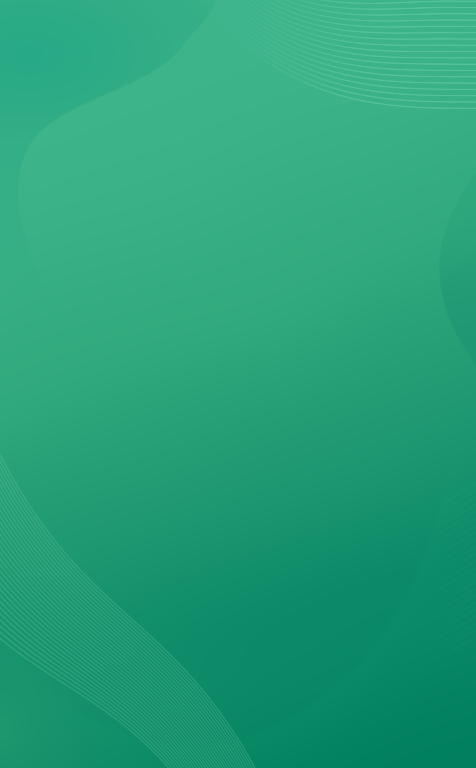
A Shadertoy shader for this background:

```glsl
// Green diagonal gradient with soft curved panels and two bundles of fine wavy lines.

vec2 gradientAt(vec2 cell) {
    float h = fract(sin(dot(cell, vec2(127.1, 311.7))) * 43758.5);
    return vec2(cos(6.2832 * h), sin(6.2832 * h));
}

float gradientNoise(vec2 p) {
    vec2 i = floor(p), f = fract(p);
    vec2 w = f * f * (3.0 - 2.0 * f);
    vec2 e = vec2(1, 0);
    float low = mix(dot(gradientAt(i), f), dot(gradientAt(i + e.xy), f - e.xy), w.x);
    float high = mix(dot(gradientAt(i + e.yx), f - e.yx), dot(gradientAt(i + 1.0), f - 1.0), w.x);
    return mix(low, high, w.y);
}

// Antialiased side of an edge: 1 where d is positive
float inside(float d) {
    float w = fwidth(d);
    return smoothstep(-w, w, d);
}

// Thin lines at whole values of s, from 0 to count
float lineBundle(float s, float count) {
    float d = 0.5 - abs(fract(s) - 0.5);
    float w = fwidth(s);
    float line = 1.0 - smoothstep(0.03, 0.03 + 0.9 * w, d);
    return line * step(-0.4, s) * step(s, count + 0.4);
}

vec3 baseGradient(float t) {
    vec3 c = mix(vec3(0.24, 0.705, 0.54), vec3(0.20, 0.67, 0.50), smoothstep(0.08, 0.42, t));
    c = mix(c, vec3(0.135, 0.61, 0.455), smoothstep(0.37, 0.63, t));
    c = mix(c, vec3(0.04, 0.535, 0.405), smoothstep(0.56, 0.85, t));
    return mix(c, vec3(0.0, 0.495, 0.365), smoothstep(0.84, 1.10, t));
}

void mainImage(out vec4 fragColor, in vec2 fragCoord) {
    // Canvas units, with v measured down from the top
    float u = fragCoord.x / iResolution.x;
    float v = 1.0 - fragCoord.y / iResolution.y;
    vec2 p = vec2(u, v);

    float drift = 0.025 * gradientNoise(p * vec2(3.0, 5.0));
    float tilt = mix(0.24, 0.17, smoothstep(0.45, 0.75, v));
    vec3 color = baseGradient(v + tilt * (u - 0.5) + drift);

    // Upper left panel with a teal glow
    float panelEdge = 0.035 + 0.38 / (1.0 + exp((v - 0.122) / 0.026))
                    + 0.04 * (1.0 - smoothstep(0.0, 0.06, v))
                    + 0.065 * smoothstep(0.25, 0.42, v);
    float panel = inside(panelEdge - u) * (1.0 - smoothstep(0.22, 0.42, v));
    vec2 tealOffset = (p - vec2(0.06, 0.07)) * vec2(4.0, 11.0);
    color = mix(color, vec3(0.19, 0.675, 0.52), 0.6 * panel);
    color = mix(color, vec3(0.13, 0.65, 0.52), 0.65 * panel * exp(-dot(tealOffset, tealOffset)));

    // Right panel, darker toward its foot
    float bulge = inside(u - 0.923 - 5.0 * (v - 0.35) * (v - 0.35));
    color = mix(color, vec3(0.09, 0.57, 0.44), bulge * mix(0.15, 0.5, smoothstep(0.25, 0.45, v)));

    // Large arc along the bottom, faintly lit just outside
    float arc = length((p - vec2(0.40, 0.50)) / vec2(0.56, 0.47)) - 1.0;
    float rim = smoothstep(-0.015, 0.015, arc) * exp(-9.0 * max(arc, 0.0));
    color += vec3(0.008, 0.012, 0.008) * rim * smoothstep(0.55, 0.72, v);

    // Green light in the lower left corner
    float corner = exp(-4.0 * length((p - vec2(0.0, 0.95)) * vec2(1.0, 1.4)));
    color = mix(color, vec3(0.14, 0.62, 0.445), 0.75 * corner);

    // Faint hatching at the lower right
    float hatch = lineBundle((v + 0.35 * u - 0.98) * 110.0, 22.0);
    color += 0.01 * hatch * smoothstep(0.84, 1.0, u);

    // Lower left line bundle between two cubic curves
    float ribbonTop = 0.592 + u * (1.203 + u * (-2.33 + 2.81 * u));
    float ribbonFoot = 0.831 + u * (0.52 + u * (-0.9 + 2.2 * u));
    float across = (v - ribbonTop) / max(ribbonFoot - ribbonTop, 0.02);
    float ribbon = lineBundle(across * 30.0, 30.0) * step(u, 0.58);
    color = mix(color, vec3(0.42, 0.80, 0.65), 0.27 * ribbon);

    // Upper right line bundle, every line falling gently to the right
    float fanEdge = 0.141 - 0.723 * pow(1.0 - u, 3.0);
    float spacing = mix(0.0055, 0.0082, smoothstep(0.40, 0.95, u));
    float fan = lineBundle((fanEdge - v) / spacing, 18.0);
    vec3 fanColor = mix(vec3(0.28, 0.74, 0.64), vec3(0.50, 0.85, 0.71), smoothstep(0.45, 0.80, u));
    color = mix(color, fanColor, fan * mix(0.22, 0.38, smoothstep(0.45, 0.85, u)));

    fragColor = vec4(color, 1.0);
}
```
